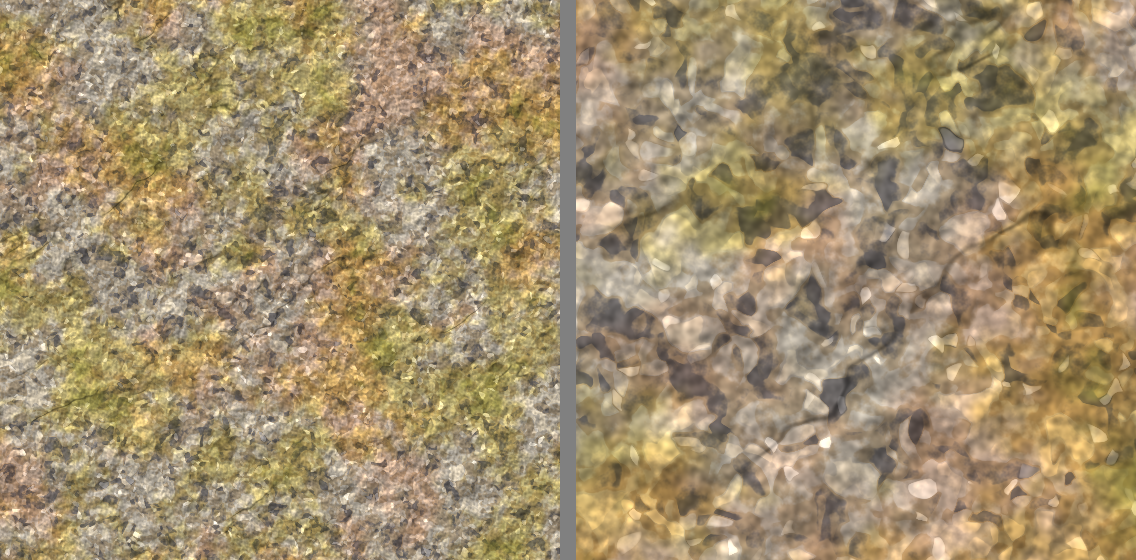
Left: the whole. Right: its middle third, enlarged.
Give the GLSL for this texture, as a WebGL 1 fragment shader.

```glsl
precision highp float;
// Weathered granite with olive lichen: two sizes of soft-edged Voronoi grains
// pick mineral colours, gradient noise stains them with moss and rust, and a
// height field lit from the upper left adds chips, ledges and dark cracks.
uniform vec2 u_resolution;

const vec3 DARK_MICA   = vec3(0.39, 0.375, 0.37);
const vec3 TAN_STONE   = vec3(0.60, 0.54, 0.45);
const vec3 GREY_STONE  = vec3(0.66, 0.63, 0.58);
const vec3 PALE_QUARTZ = vec3(0.80, 0.75, 0.66);
const vec3 MOSS        = vec3(0.52, 0.51, 0.20);
const vec3 LICHEN_TINT = vec3(1.01, 0.98, 0.72);
const vec3 RUST_TINT   = vec3(1.06, 0.95, 0.90);
const vec2 LIGHT_DIR   = vec2(-0.5, 0.866);
const vec2 LEDGE_DIR   = vec2(0.88, 0.475);

vec2 hash2(vec2 p) {
  vec3 q = fract(p.xyx * vec3(0.1031, 0.1030, 0.0973));
  q += dot(q, q.yzx + 33.33);
  return fract((q.xx + q.yz) * q.zy);
}

float cornerSlope(vec2 cell, vec2 offset) {
  float angle = 6.2832 * hash2(cell).x;
  return dot(vec2(cos(angle), sin(angle)), offset);
}

// Gradient noise, roughly -1 to 1
float noise(vec2 p) {
  vec2 i = floor(p), f = fract(p);
  vec2 u = f * f * f * (f * (f * 6.0 - 15.0) + 10.0);
  vec2 x = vec2(1.0, 0.0);
  float low  = mix(cornerSlope(i, f), cornerSlope(i + x, f - x), u.x);
  float high = mix(cornerSlope(i + x.yx, f - x.yx), cornerSlope(i + 1.0, f - 1.0), u.x);
  return 1.4 * mix(low, high, u.y);
}

float fbm(vec2 p, float gain) {
  float sum = 0.0, amp = 1.0;
  for (int i = 0; i < 5; i++) {
    sum += amp * noise(p);
    p = mat2(1.6, 1.2, -1.2, 1.6) * p + 17.3;
    amp *= gain;
  }
  return sum;
}

// Two random values per Voronoi grain, blended softly across grain borders
vec2 grains(vec2 p, float sharpness) {
  vec2 cell = floor(p), sum = vec2(0.0);
  float total = 0.0;
  for (int y = -1; y <= 1; y++) {
    for (int x = -1; x <= 1; x++) {
      vec2 id = cell + vec2(float(x), float(y));
      float weight = exp(-sharpness * length(id + hash2(id) - p));
      sum += weight * hash2(id + 71.7);
      total += weight;
    }
  }
  return sum / total;
}

vec2 roughen(vec2 p, float freq, float amount) {
  return p + amount * vec2(noise(p * freq), noise(p * freq + 43.1));
}

vec2 alongLedge(vec2 p) {
  return vec2(dot(p, LEDGE_DIR), dot(p, vec2(-LEDGE_DIR.y, LEDGE_DIR.x)));
}

float height(vec2 p) {
  float chips = fbm(p * 15.0, 0.62);
  float ledges = fbm(alongLedge(p) * vec2(7.0, 15.0) + 5.0, 0.5);
  return chips + 0.5 * ledges + 0.3 * grains(p * 46.0, 18.0).y;
}

vec3 mineralColour(float tone) {
  vec3 c = mix(DARK_MICA, TAN_STONE, smoothstep(0.10, 0.34, tone));
  c = mix(c, GREY_STONE, smoothstep(0.42, 0.60, tone));
  return mix(c, PALE_QUARTZ, smoothstep(0.64, 0.88, tone));
}

void main() {
  vec2 p = gl_FragCoord.xy / min(u_resolution.x, u_resolution.y) + 3.0;

  // Mineral grains
  vec2 warped = roughen(roughen(p, 32.0, 0.008), 95.0, 0.003);
  vec2 coarse = grains(warped * 46.0, 20.0);
  vec2 fine = grains(warped * 118.0, 16.0);
  float fineShare = smoothstep(-0.35, 0.45, noise(p * 24.0 + 9.0));
  float tone = mix(coarse.x, fine.x, 0.25 + 0.6 * fineShare);
  tone += 0.14 * fbm(p * 40.0, 0.7) + 0.10 * noise(p * 5.0 + 31.0);
  vec3 colour = mineralColour(tone);

  // Broken cracks that follow the ledges
  float ridge = abs(fbm(alongLedge(p) * vec2(3.2, 6.5) + 2.0, 0.55));
  float broken = smoothstep(0.0, 0.45, noise(p * 6.0 + 12.0));
  float crack = broken * (1.0 - smoothstep(0.0, 0.07, ridge));
  float hollow = broken * (1.0 - smoothstep(0.0, 0.30, ridge));

  // Rust and lichen stains
  float rust = smoothstep(-0.1, 0.6, fbm(p * 4.0 + 60.0, 0.6));
  colour *= mix(vec3(1.0), RUST_TINT, rust);
  float growth = fbm(p * 5.0 + 80.0, 0.65) + 0.25 * noise(p * 55.0) + 0.35 * hollow;
  colour *= mix(vec3(1.0), LICHEN_TINT, smoothstep(-0.35, 0.45, growth));
  colour = mix(colour, MOSS, 0.5 * smoothstep(0.45, 1.1, growth));

  // Relief, cracks, grit and bright flecks
  vec2 reach = 0.0024 * LIGHT_DIR;
  float slope = height(p - reach) - height(p + reach);
  colour *= 1.0 + clamp(0.55 * slope, -0.38, 0.30);
  colour *= 1.0 - 0.32 * crack;
  colour *= 1.0 + 0.13 * noise(p * 190.0);
  colour += 0.2 * smoothstep(0.90, 0.99, fine.y);
  gl_FragColor = vec4(clamp(colour, 0.0, 1.0), 1.0);
}
```
